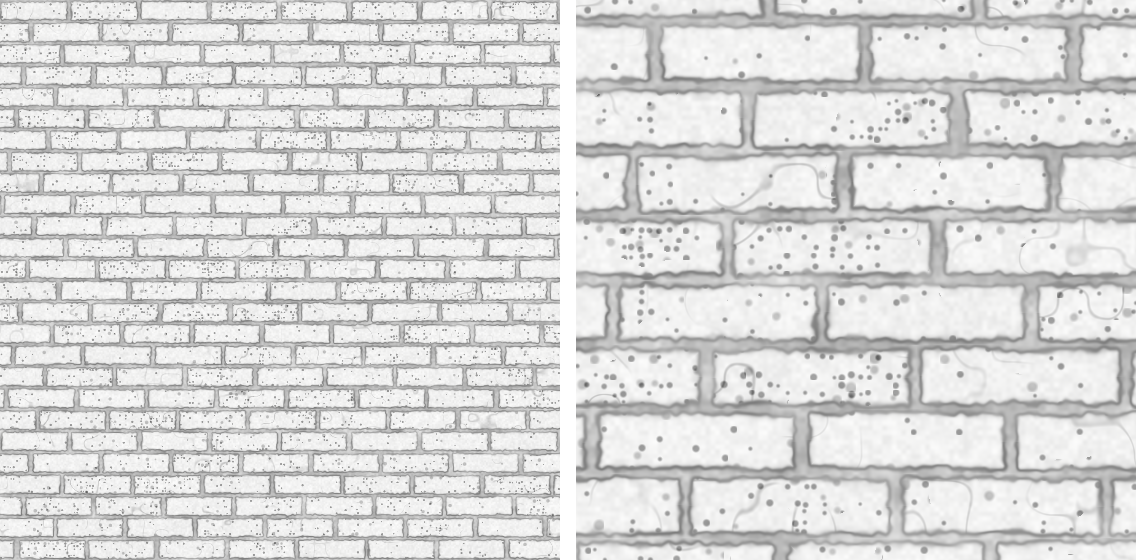
Left: the whole. Right: its middle third, enlarged.
This texture map is drawn by a three.js fragment shader. Its source:

```glsl
// White painted brick wall: 26 raked courses of worn bricks in grey mortar.
varying vec2 vUv;

float hash(vec2 p) {
  vec3 q = fract(p.xyx * 0.1031);
  q += dot(q, q.yzx + 33.33);
  return fract((q.x + q.y) * q.z);
}

float noise(vec2 p) {
  vec2 i = floor(p), f = fract(p);
  f = f * f * (3.0 - 2.0 * f);
  return mix(mix(hash(i), hash(i + vec2(1.0, 0.0)), f.x),
             mix(hash(i + vec2(0.0, 1.0)), hash(i + 1.0), f.x), f.y);
}

float roundedBox(vec2 p, vec2 halfSize, float radius) {
  vec2 q = abs(p) - halfSize + radius;
  return length(max(q, 0.0)) + min(max(q.x, q.y), 0.0) - radius;
}

// Scattered pits: one jittered dot per cell, kept where its hash is below density
float pits(vec2 p, float density) {
  vec2 cell = floor(p);
  vec2 center = 0.3 + 0.4 * vec2(hash(cell + 17.0), hash(cell + 59.0));
  float radius = mix(0.12, 0.34, hash(cell + 83.0));
  float dot1 = 1.0 - smoothstep(radius - 0.1, radius + 0.2, length(fract(p) - center));
  return dot1 * step(hash(cell), density);
}

// Thin broken curves along a contour of the noise
float scratches(vec2 p) {
  float line = 1.0 - smoothstep(0.0, 0.05, abs(noise(p * 6.0) - 0.5));
  return line * smoothstep(0.58, 0.75, noise(p * 3.0 + 40.0));
}

void main() {
  // Wall units: one brick pitch is 1 wide, one course is 8/26 high
  vec2 wall = vUv * 8.0;
  float course = floor((1.0 - vUv.y) * 26.0);
  float along = wall.x + 0.01 - 0.45 * course;
  vec2 id = vec2(floor(along), course);
  vec2 local = vec2(fract(along) - 0.5, (0.5 - fract((1.0 - vUv.y) * 26.0)) * 8.0 / 26.0);

  // Brick outline: small shift and tilt, with chipped edges
  float seed = hash(id + 7.0);
  float wear = hash(id + 31.0);
  local += (vec2(seed, wear) - 0.5) * vec2(0.012, 0.008);
  local.y += local.x * (hash(id + 53.0) - 0.5) * 0.018;
  float d = roundedBox(local, vec2(0.467, 0.128), 0.016);
  d += (noise(wall * 9.0) - 0.5) * 0.020 + (noise(wall * 28.0) - 0.5) * 0.020;

  // Painted face: fine grain, pits and scratches, more on worn bricks
  float grain = 0.6 * noise(wall * 44.0) + 0.4 * noise(wall * 21.0 + 9.0);
  float face = 0.995 - 0.085 * grain - 0.012 * seed;
  float patchy = smoothstep(0.25, 0.8, noise(wall * 4.0 + id * 5.0));
  float density = mix(0.05, 0.24, wear * wear) * (0.4 + patchy);
  face -= 0.34 * pits(wall * 23.0, density);
  face -= 0.20 * pits(wall * 15.0 + 70.0, density * 0.6);
  face -= 0.13 * scratches(wall + id * 3.7) * (0.4 + wear);

  // Mortar: blotchy grey
  float mortar = mix(0.71, 0.88, noise(wall * vec2(3.0, 6.0) + 20.0));
  mortar += 0.10 * (noise(wall * 36.0) - 0.5);

  // Dark uneven seam around each brick, heavier underneath
  float tone = mix(face, mortar, smoothstep(-0.010, 0.008, d));
  float seam = exp(-pow((d - 0.002) / 0.0125, 2.0));
  float strength = mix(0.35, 1.0, noise(wall * 6.0 + 80.0));
  strength += local.y < 0.0 ? 0.10 : -0.05;
  tone = mix(tone, 0.53, seam * clamp(strength, 0.0, 1.0));

  // Soft soiling just inside the edges
  tone -= 0.05 * smoothstep(-0.045, -0.005, d) * noise(wall * 14.0 + 50.0);

  gl_FragColor = vec4(vec3(clamp(tone, 0.0, 1.0)) * vec3(1.0, 1.0, 0.998), 1.0);
}
```
